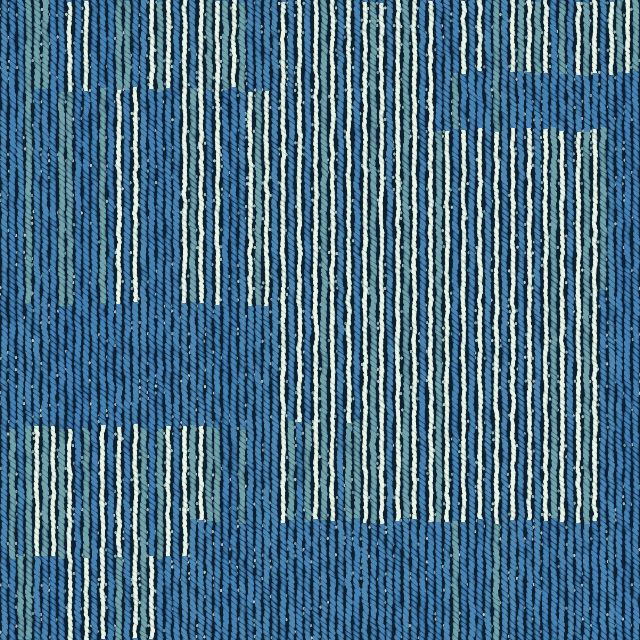
Give the GLSL for this texture, as a Shadertoy shader.

```glsl
// Tufted carpet: vertical twisted cords in blue, teal and cream on a dark backing.
// Rectangular blocks set how often cream (even cords) and teal yarn surface;
// each cord is a continuous wandering column of slanted stitches with deep creases.

const float CORDS = 78.0;         // cords across the canvas
const float STITCHES = 110.0;     // stitches down the canvas
const float HALF_WIDTH = 0.40;    // blue and teal half width, in cord pitches
const float CREAM_WIDTH = 0.30;   // cream half width, in cord pitches
const float WOBBLE = 0.20;        // sideways wander, in cord pitches
const float SLANT = 1.1;          // stitch tilt across a cord
const float FRAY = 0.10;          // roughness of cord outlines
const float EDGE_JITTER = 0.009;  // raggedness of block ends
const float SPECK_CHANCE = 0.16;  // pale fibres showing in the gaps

const vec3 BACKING = vec3(0.05, 0.12, 0.18);
const vec3 BLUE_SHADE = vec3(0.04, 0.16, 0.30);
const vec3 BLUE = vec3(0.27, 0.51, 0.71);
const vec3 TEAL_SHADE = vec3(0.14, 0.29, 0.38);
const vec3 TEAL = vec3(0.45, 0.64, 0.67);
const vec3 CREAM_SHADE = vec3(0.36, 0.52, 0.55);
const vec3 CREAM = vec3(0.92, 0.96, 0.90);

// Blocks as left, right, bottom, top; later ones cover earlier ones
const int BLOCK_COUNT = 11;
const vec4 BLOCKS[BLOCK_COUNT] = vec4[BLOCK_COUNT](
    vec4(0.00, 0.42, 0.525, 1.00), vec4(0.05, 0.42, 0.86, 1.00),
    vec4(0.00, 0.05, 0.525, 1.00), vec4(0.00, 0.30, 0.13, 0.333),
    vec4(0.30, 0.43, 0.186, 0.333), vec4(0.43, 0.68, 0.186, 1.00),
    vec4(0.43, 0.56, 0.186, 0.34), vec4(0.68, 0.94, 0.186, 0.798),
    vec4(0.68, 1.00, 0.886, 1.00), vec4(0.94, 1.00, 0.544, 0.798),
    vec4(0.00, 0.27, 0.00, 0.13));

// Chance of cream on even cords, then of teal on the rest
const vec2 YARN_MIX[BLOCK_COUNT] = vec2[BLOCK_COUNT](
    vec2(0.50, 0.35), vec2(0.45, 0.50), vec2(0.0, 0.30), vec2(0.80, 0.40),
    vec2(0.50, 0.40), vec2(0.90, 0.45), vec2(0.65, 0.50), vec2(0.85, 0.50),
    vec2(0.60, 0.50), vec2(0.50, 0.40), vec2(0.50, 0.50));
const vec2 PLAIN_MIX = vec2(0.0, 0.04);

float hash(vec2 p) {
    vec3 q = fract(p.xyx * 0.1031);
    q += dot(q, q.yzx + 33.33);
    return fract((q.x + q.y) * q.z);
}

float noise(vec2 p) {
    vec2 i = floor(p);
    vec2 f = smoothstep(0.0, 1.0, p - i);
    vec2 e = vec2(1.0, 0.0);
    return mix(mix(hash(i), hash(i + e), f.x),
               mix(hash(i + e.yx), hash(i + e.xx), f.x), f.y);
}

// Picks the yarn of a cord at height y: 0 blue, 1 teal, 2 cream
int yarnAt(float cord, float y) {
    float x = (cord + 0.5) / CORDS;
    y += (hash(vec2(cord, 71.0)) - 0.5) * EDGE_JITTER;
    vec2 chance = PLAIN_MIX;
    float seed = 0.0;
    for (int i = 0; i < BLOCK_COUNT; i++) {
        vec4 b = BLOCKS[i];
        if (x >= b.x && x < b.y && y >= b.z && y < b.w) {
            chance = YARN_MIX[i];
            seed = float(i + 1);
        }
    }
    bool even = mod(cord, 2.0) < 0.5;
    if (even && hash(vec2(cord, seed + 11.3)) < chance.x) return 2;
    return hash(vec2(cord + 97.0, seed + 43.7)) < chance.y ? 1 : 0;
}

// Backing with small pale fibres between cords
vec3 backing(vec2 weave, float aa) {
    vec2 p = weave + vec2(0.5, 0.0);
    vec2 cell = floor(p);
    vec2 shift = 0.3 * vec2(hash(cell + 19.0), hash(cell + 47.0)) - 0.15;
    float d = length((fract(p) - 0.5 - shift) * vec2(1.2, 0.7));
    float speck = step(hash(cell + 211.0), SPECK_CHANCE);
    speck *= 1.0 - smoothstep(0.19 - aa, 0.19 + aa, d);
    return mix(BACKING, mix(TEAL, CREAM, hash(cell + 5.0)), 0.8 * speck);
}

void mainImage(out vec4 fragColor, in vec2 fragCoord) {
    vec2 uv = fragCoord / iResolution.xy;
    vec2 weave = uv * vec2(CORDS, STITCHES);
    float aa = 0.5 * CORDS / iResolution.x;
    float rough = noise(weave * vec2(3.5, 2.5) + 17.0) - 0.5;

    // Position across the wandering cord
    float cord = floor(weave.x);
    float across = fract(weave.x) - 0.5;
    across -= (noise(vec2(cord, weave.y * 0.6)) - 0.5) * WOBBLE;

    // Position along the cord within a slanted stitch
    float along = weave.y + hash(vec2(cord, 3.0)) + SLANT * across;
    along += 0.5 * noise(vec2(cord + 300.0, weave.y * 0.5));
    float stitch = floor(along);
    float t = 2.0 * fract(along) - 1.0;
    float variation = hash(vec2(cord + 31.0, stitch));

    // Rounded outline, slightly frayed
    int yarn = yarnAt(cord, uv.y);
    float width = yarn == 2 ? CREAM_WIDTH : HALF_WIDTH;
    float outline = width + 0.07 * (variation - 0.5) - 0.06 * t * t + FRAY * rough;
    float cover = 1.0 - smoothstep(outline - aa, outline + aa, abs(across));

    // Dome lighting; dark creases between stitches, milder on cream
    float r = across / width;
    float crease = smoothstep(0.45, 1.0, abs(t)) * mix(0.4, 1.0, variation);
    float wear = noise(vec2(cord + 150.0, along * 0.5)) - 0.5;
    float light = 1.15 - 0.65 * r * r + 0.3 * rough;
    light -= (yarn == 2 ? 0.45 : 0.75) * crease;
    light += (yarn == 2 ? 0.25 : 0.5) * wear;

    // Yarn colour; each blue cord carries a little teal
    vec3 shade = yarn == 2 ? CREAM_SHADE : yarn == 1 ? TEAL_SHADE : BLUE_SHADE;
    vec3 bright = yarn == 2 ? CREAM : yarn == 1 ? TEAL : BLUE;
    if (yarn == 0) bright = mix(bright, TEAL, 0.25 * hash(vec2(cord, 29.0)));
    vec3 color = mix(shade, bright, clamp(light, 0.0, 1.0));

    fragColor = vec4(mix(backing(weave, aa), color, cover), 1.0);
}
```
